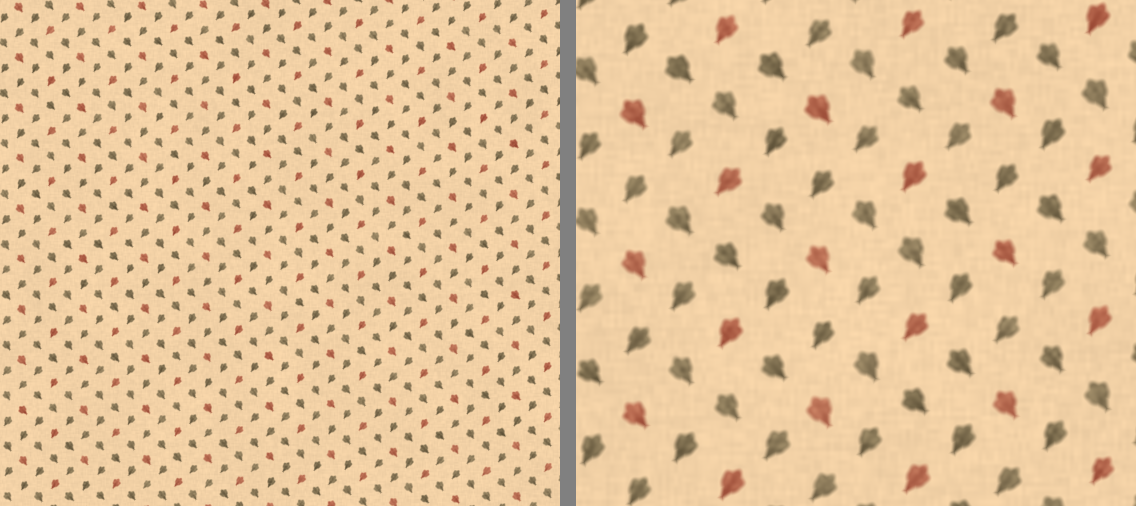
Left: the whole. Right: its middle third, enlarged.
Write a WebGL 1 fragment shader that draws this pattern.

```glsl
precision mediump float;
uniform vec2 u_resolution;

// Lengths are fractions of the canvas width, y measured down from the top
const vec2 ORIGIN = vec2(0.034, 0.013);
const vec2 PITCH = vec2(0.02754, 0.045);   // column and row spacing
const float ODD_LIFT = 0.026;              // raise of every odd column
const float THIRD_LIFT = 0.0035;           // raise of every third column of four
const float BOW = 0.0307;                  // curve of the rows across the cloth
const float SHEAR = 0.0097;                // lean of the columns
const float BUD_SIZE = 0.0091;
const float BUD_TILT = 0.64;
const float EDGE = 0.0021;
const float JITTER = 0.0012;
const vec3 CLOTH = vec3(0.95, 0.82, 0.65);
const vec3 GREEN_DARK = vec3(0.37, 0.32, 0.22);
const vec3 GREEN_PALE = vec3(0.60, 0.53, 0.39);
const vec3 RED_DARK = vec3(0.60, 0.28, 0.20);
const vec3 RED_PALE = vec3(0.77, 0.46, 0.35);

float hash(vec2 p) {
  p = fract(p * vec2(0.1031, 0.1137));
  p += dot(p, p.yx + 33.33);
  return fract((p.x + p.y) * p.x * 7.31);
}

float noise(vec2 p) {
  vec2 i = floor(p);
  vec2 f = fract(p);
  f = f * f * (3.0 - 2.0 * f);
  return mix(mix(hash(i), hash(i + vec2(1.0, 0.0)), f.x),
             mix(hash(i + vec2(0.0, 1.0)), hash(i + vec2(1.0, 1.0)), f.x), f.y);
}

// Scalloped fan with a tapering stem along +y
float budDistance(vec2 q) {
  vec2 h = q + vec2(0.0, 0.22);
  float angle = atan(h.x, -h.y);
  float crown = smoothstep(2.2, 0.8, abs(angle));
  float fan = length(h) - 0.72 - 0.09 * crown * cos(angle * 5.0);
  float taper = mix(0.56, 0.10, clamp(q.y / 0.9, 0.0, 1.0));
  float stem = max(abs(q.x) - taper, max(-q.y, q.y - 1.0));
  return min(fan, stem);
}

void main() {
  vec2 p = vec2(gl_FragCoord.x, u_resolution.y - gl_FragCoord.y) / u_resolution.x;

  // Cloth with fine weave and slow mottling
  float weave = noise(p * vec2(130.0, 380.0)) + noise(p * vec2(420.0, 150.0)) - 1.0;
  float mottle = noise(p * 14.0 + 5.0) - 0.5;
  vec3 color = CLOTH * (1.0 + 0.035 * weave + 0.02 * mottle);

  // Bent staggered grid
  vec2 g = p - ORIGIN;
  g.y += BOW * p.x * p.x;
  g.x -= SHEAR * g.y;
  float column = floor(g.x / PITCH.x + 0.5);
  float phase = mod(column, 4.0);
  float odd = mod(phase, 2.0);
  float lift = odd > 0.5 ? ODD_LIFT : (phase > 1.0 ? THIRD_LIFT : 0.0);
  float row = floor((g.y + lift) / PITCH.y + 0.5);
  float leftRow = mod(row, 2.0);
  vec2 d = g - vec2(column, row) * PITCH + vec2(0.0, lift);

  // Per-bud variation
  vec2 id = vec2(column, row) + 17.0;
  float r1 = hash(id);
  float r2 = hash(id + 61.0);
  float r3 = hash(id + 127.0);
  d -= (vec2(r1, r2) - 0.5) * JITTER;
  float tilt = BUD_TILT * (1.0 - 2.0 * leftRow) + (r3 - 0.5) * 0.3;
  float size = BUD_SIZE * (0.93 + 0.14 * r2);
  vec2 axis = vec2(sin(tilt), cos(tilt));
  vec2 q = vec2(dot(d, vec2(axis.y, -axis.x)), dot(d, axis)) / size;
  q.x *= 1.0 + 0.1 * leftRow;

  // Ink: streaked fan, darker toward the stem, worn print
  float edge = max(EDGE, 0.75 / u_resolution.x);
  float cover = 1.0 - smoothstep(-edge, edge, budDistance(q) * size);
  float grain = noise(p * 330.0 + 9.0);
  float streak = 0.5 + 0.5 * cos(q.x * 9.0 / (1.0 - 0.3 * q.y));
  float depth = clamp(0.45 + 0.35 * q.y + 0.25 * streak + 0.5 * (grain - 0.5)
                      + 0.3 * (r1 - 0.5), 0.0, 1.0);
  bool isRed = abs(phase - 2.0 * leftRow) < 0.5;
  vec3 ink = isRed ? mix(RED_PALE, RED_DARK, depth) : mix(GREEN_PALE, GREEN_DARK, depth);
  color = mix(color, ink, cover * (0.86 + 0.14 * r3));

  gl_FragColor = vec4(color, 1.0);
}
```
